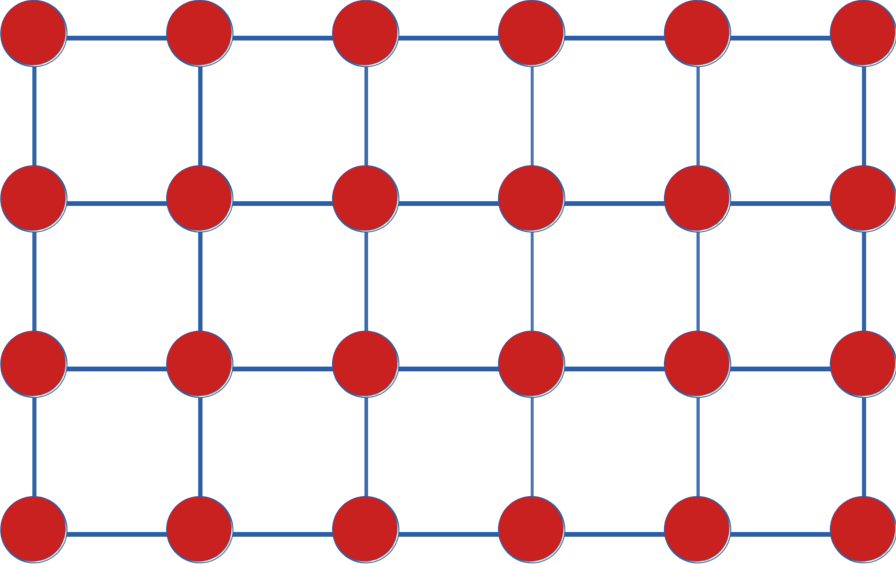
Give the GLSL for this pattern, as a Shadertoy shader.

```glsl
// Square lattice of red discs joined by thin blue lines, six across and four down.

float hash(vec2 p) {
    vec3 q = fract(vec3(p.xyx) * 0.1031);
    q += dot(q, q.yzx + 33.33);
    return fract((q.x + q.y) * q.z);
}

// Smooth one-dimensional noise, different for each seed
float noise(float t, float seed) {
    float i = floor(t);
    float f = fract(t);
    return mix(hash(vec2(i, seed)), hash(vec2(i + 1.0, seed)), f * f * (3.0 - 2.0 * f));
}

// Antialiased inside of a signed distance
float coverage(float d) {
    float soft = 0.85 / iResolution.y;
    return 1.0 - smoothstep(-soft, soft, d);
}

void mainImage(out vec4 fragColor, in vec2 fragCoord) {
    vec2 uv = fragCoord / iResolution.y;
    vec3 white = vec3(1.0);
    vec3 red = vec3(0.79, 0.13, 0.12);
    vec3 blue = vec3(0.17, 0.37, 0.65);

    // Nearest lattice node, limited to the 6 by 4 grid
    vec2 origin = vec2(0.0600, 0.0608);
    vec2 pitch = vec2(0.2942, 0.2933);
    vec2 lastNode = vec2(5.0, 3.0);
    vec2 grid = (uv - origin) / pitch;
    vec2 node = clamp(round(grid), vec2(0.0), lastNode);
    vec2 p = uv - origin - node * pitch;

    // Overshoot beyond the outer nodes, which ends the lines
    vec2 outside = (abs(grid - 0.5 * lastNode) - 0.5 * lastNode) * pitch;

    // Rows sit a little below the disc centres; column weight drifts sideways
    float weight = 0.5 + 0.5 * cos(1.257 * (node.x - 0.7));
    float row = max(abs(p.y + 0.0083) - 0.0042, outside.x);
    float column = max(abs(p.x - 0.001) - mix(0.0026, 0.0039, weight), outside.y);
    vec3 color = mix(white, blue, coverage(row));
    color = mix(color, blue, coverage(column) * mix(0.85, 1.0, weight));

    // Blue rim, with a worn pale crescent at the lower right
    float r = length(p);
    float lowerRight = dot(p, vec2(0.707, -0.707)) / max(r, 0.001);
    float wear = noise(atan(p.y, p.x) * 9.0, node.x + 7.0 * node.y);
    float crescent = smoothstep(0.35, 0.85, lowerRight) * mix(0.65, 1.0, wear);
    vec3 rim = mix(blue, white, crescent);
    color = mix(color, blue, coverage(r - 0.0597) * mix(0.85, 1.0, wear));
    color = mix(color, rim, coverage(r - 0.0582));

    // Red face, shifted toward the upper left
    color = mix(color, red, coverage(length(p - vec2(-0.001, 0.001)) - 0.0570));

    fragColor = vec4(color, 1.0);
}
```
